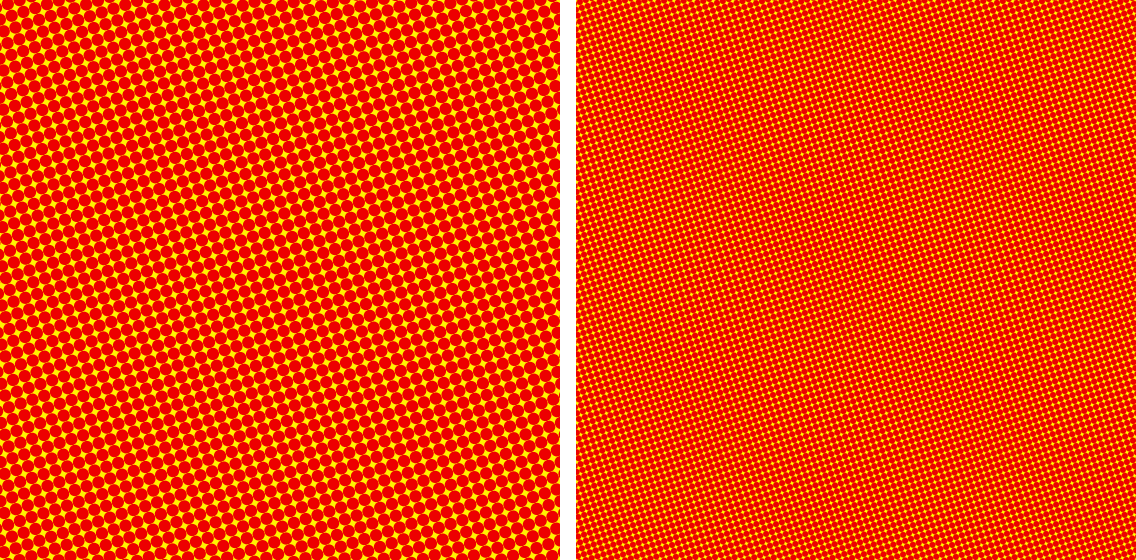
Left: one tile. Right: repeated 2 by 2.
Write a WebGL 2 fragment shader that draws this pattern.

```glsl
#version 300 es
precision highp float;

uniform vec2 u_resolution;
out vec4 fragColor;

const vec3 RED = vec3(0.93, 0.0, 0.0);
const vec3 YELLOW = vec3(1.0, 0.95, 0.0);

// Whole-number steps across and up keep the tilted screen seamless.
const vec2 SCREEN_STEPS = vec2(43.0, 14.0);
const float DOT_RADIUS = 0.494;

// Rotates and scales the canvas into unit cells of the dot screen.
vec2 screenCoords(vec2 uv, vec2 steps) {
    return vec2(dot(uv, steps), dot(uv, vec2(-steps.y, steps.x)));
}

// Signed distance to the dot in the middle of each cell.
float dotDistance(vec2 cellCoords, float radius) {
    return length(fract(cellCoords) - 0.5) - radius;
}

// Coverage of a shape, with an edge one pixel wide.
float coverage(float distanceToEdge, float pixelSize) {
    return clamp(0.5 - distanceToEdge / pixelSize, 0.0, 1.0);
}

void main() {
    vec2 uv = gl_FragCoord.xy / u_resolution;
    float pixelSize = length(SCREEN_STEPS) / min(u_resolution.x, u_resolution.y);

    // Red dots over a yellow ground
    float edge = dotDistance(screenCoords(uv, SCREEN_STEPS), DOT_RADIUS);
    vec3 color = mix(YELLOW, RED, coverage(edge, pixelSize));

    fragColor = vec4(color, 1.0);
}
```
